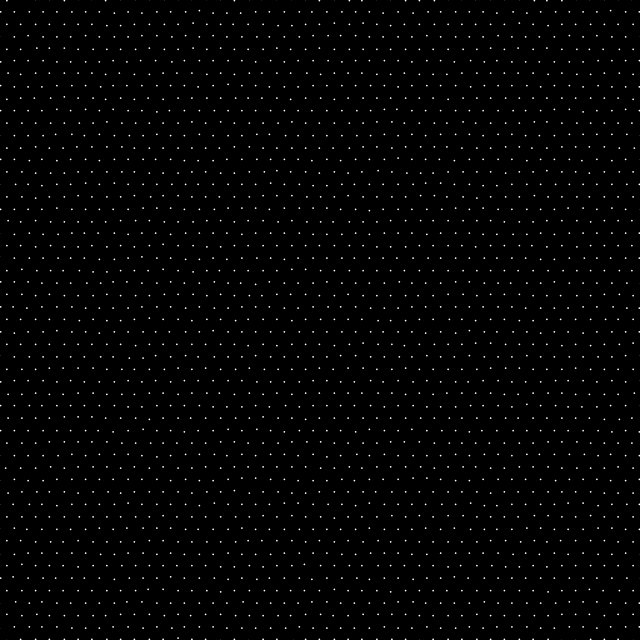
Give the GLSL for this pattern, as a WebGL 1 fragment shader.

```glsl
precision highp float;
// Tiny white dots on black in a staggered, near-hexagonal lattice.
// Each dot strays a little by layered sines and a hash, then settles on
// a fine grid; only the nearest lattice site is drawn, as a smooth disc.

uniform vec2 u_resolution;

const vec2 LATTICE = vec2(45.0, 52.0);    // dots across, rows down
const float FINE_GRID = 512.0;            // steps a dot position settles on
const float DOT_RADIUS = 0.63 / FINE_GRID;
const float DRIFT = 0.035;                // slow stray, in dot spacings
const float SCATTER = 0.05;               // random stray, in dot spacings
const float LIFT = 0.2 / FINE_GRID;       // slight upward bias of all dots
const vec3 BACKGROUND = vec3(0.0);
const vec3 DOT_COLOR = vec3(1.0);

// Two random values in -1..1 for a lattice site
vec2 hashSigned(vec2 site) {
  vec2 seed = vec2(dot(site, vec2(127.1, 311.7)),
                   dot(site, vec2(269.5, 183.3)));
  return fract(sin(seed) * 43758.55) * 2.0 - 1.0;
}

// Smooth stray shared by neighbouring dots, about -1..1
vec2 layeredSines(vec2 p) {
  vec2 broad = sin(p.yx * vec2(19.0, 27.0) + p * vec2(31.0, 13.0));
  vec2 fine = sin(p * vec2(53.0, 71.0) - p.yx * vec2(37.0, 46.0) + 1.7);
  return 0.5 * (broad + fine);
}

// Centre of the dot belonging to the lattice site nearest to p
vec2 nearestDot(vec2 p) {
  float row = floor(p.y * LATTICE.y + 0.5);
  float stagger = 0.5 * (1.0 - mod(row, 2.0));
  float column = floor(p.x * LATTICE.x - stagger + 0.5);
  vec2 center = vec2(column + stagger, row) / LATTICE;

  vec2 stray = DRIFT * layeredSines(center)
             + SCATTER * hashSigned(vec2(column, row));
  center += stray / LATTICE.x + vec2(0.0, LIFT);
  return (floor(center * FINE_GRID) + 0.5) / FINE_GRID;
}

void main() {
  float size = min(u_resolution.x, u_resolution.y);
  vec2 p = gl_FragCoord.xy / size;

  // Disc coverage over a one-pixel edge
  float edge = DOT_RADIUS - distance(p, nearestDot(p));
  float coverage = clamp(edge * size + 0.5, 0.0, 1.0);

  gl_FragColor = vec4(mix(BACKGROUND, DOT_COLOR, coverage), 1.0);
}
```
